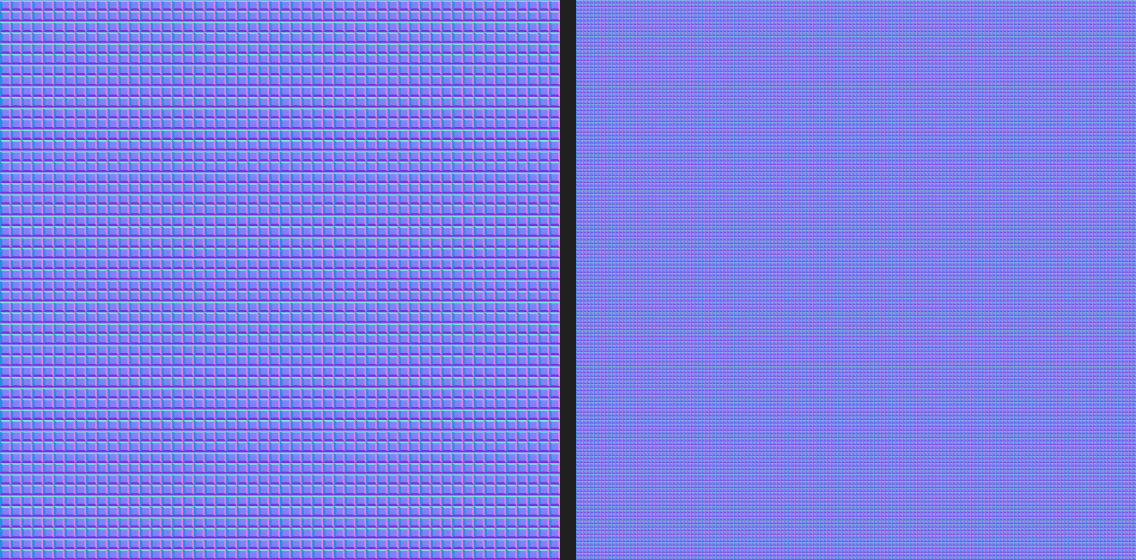
Left, the tile; right, the same tile 3 across and 3 down.
A three.js fragment shader for this texture map:

```glsl
// Tangent-space normal map of small raised square tiles with mitred bevels.
// Tiles sit in pairs of rows; a thin continuous groove parts one pair from the
// next. Each pixel is a box average of the analytic faces, so edges stay smooth.
#define COLUMNS 52.0
#define PAIRS 26.0
#define SIDE_BEVEL vec2(0.22, 0.18)
#define ROW_BEVEL vec2(0.17, 0.22)
#define SEAM_BEVEL vec2(0.06, 0.09)
#define GROOVE vec3(0.045, 0.115, 0.12)
#define FLAT_COLOR vec3(0.51, 0.50, 0.99)
#define LEFT_COLOR vec3(0.18, 0.54, 0.90)
#define RIGHT_COLOR vec3(0.87, 0.50, 0.88)
#define TOP_COLOR vec3(0.49, 0.87, 0.86)
#define BOTTOM_COLOR vec3(0.49, 0.19, 0.87)
#define SAMPLES 8

varying vec2 vUv;

// Groove slopes vary a little in hue from pair to pair, in a cycle of 13.
vec3 grooveUpper(float pair) {
  float green = smoothstep(5.5, 8.5, mod(pair * 3.0, 13.0));
  return mix(vec3(0.49, 0.88, 0.83), vec3(0.47, 0.89, 0.77), green);
}

// Face colour of one tile; p runs 0..1 right and down, bevels as left,
// right, top, bottom widths. The nearest edge in bevel units owns the point.
vec3 tileFace(vec2 p, vec4 bevel) {
  vec4 d = vec4(p.x, 1.0 - p.x, p.y, 1.0 - p.y) / bevel;
  float side = min(d.x, d.y);
  float cap = min(d.z, d.w);
  if (min(side, cap) > 1.0) return FLAT_COLOR;
  if (side < cap) return d.x < d.y ? LEFT_COLOR : RIGHT_COLOR;
  return d.z < d.w ? TOP_COLOR : BOTTOM_COLOR;
}

vec3 surface(vec2 uv) {
  uv = fract(uv);
  float x = fract(uv.x * COLUMNS);
  float y = (1.0 - uv.y) * PAIRS;
  float pair = mod(floor(y), PAIRS);
  float h = fract(y) * 2.0;

  // Flat groove floor, then the continuous slopes at the ends of a pair
  if (min(h, 2.0 - h) < GROOVE.x) return FLAT_COLOR;
  if (h < GROOVE.y) return grooveUpper(pair);
  if (h > 2.0 - GROOVE.z) return vec3(0.47, 0.16, 0.83);

  // Upper and lower tile, each shortened by the groove
  bool upper = h < 1.0;
  float height = 1.0 - (upper ? GROOVE.y : GROOVE.z);
  float t = (upper ? h - GROOVE.y : h - 1.0) / height;
  vec2 caps = upper ? vec2(SEAM_BEVEL.x, ROW_BEVEL.y) : vec2(ROW_BEVEL.x, SEAM_BEVEL.y);
  return tileFace(vec2(x, t), vec4(SIDE_BEVEL, caps / height));
}

void main() {
  // Box filter over the footprint of one pixel
  vec2 footprint = fwidth(vUv);
  vec3 sum = vec3(0.0);
  for (int j = 0; j < SAMPLES; j++) {
    for (int i = 0; i < SAMPLES; i++) {
      vec2 offset = (vec2(float(i), float(j)) + 0.5) / float(SAMPLES) - 0.5;
      sum += surface(vUv + offset * footprint);
    }
  }
  gl_FragColor = vec4(sum / float(SAMPLES * SAMPLES), 1.0);
}
```
